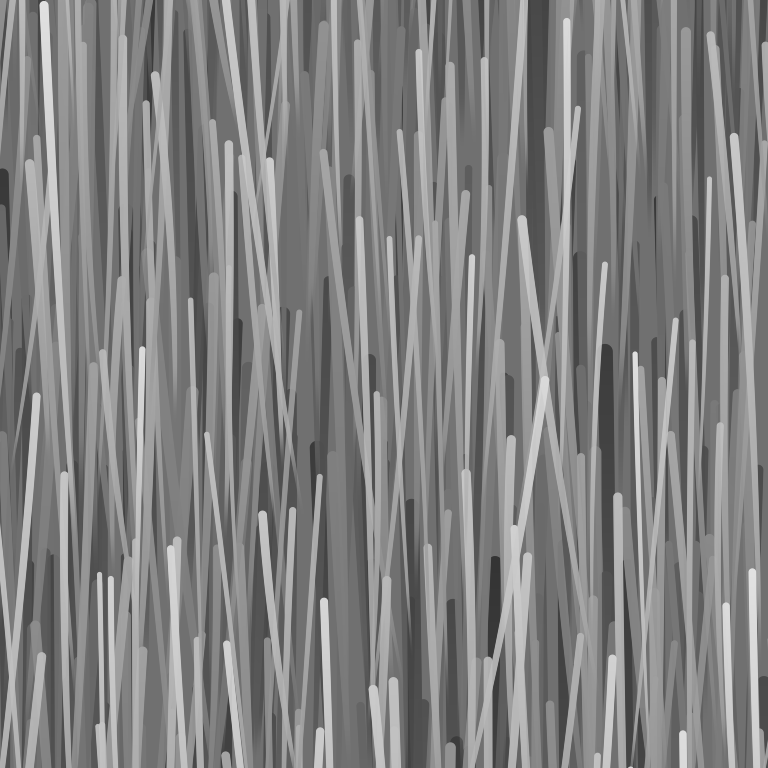
This texture is drawn by a WebGL 2 fragment shader. Its source:

```glsl
#version 300 es
precision highp float;

uniform vec2 u_resolution;
out vec4 fragColor;

// Layout, in units of the canvas height
const int LAYERS = 14;
const int REACH = 3;              // neighbour columns that can lean in
const float COLUMN_WIDTH = 0.055;
const float ROW_HEIGHT = 0.8;     // also the longest blade
const float MIN_LENGTH = 0.45;    // share of the row height

// Blade shape
const float BACK_WIDTH = 0.018;
const float FRONT_WIDTH = 0.0105;
const float TAIL_TAPER = 0.3;
const float MAX_LEAN = 0.15;
const float MAX_BEND = 0.035;

// Tones
const float GROUND_TONE = 0.44;
const float BACK_TONE = 0.235;
const float FRONT_TONE = 0.85;
const float TONE_CURVE = 1.4;
const float TONE_JITTER = 0.09;
const float TAIL_FADE = 0.5;

vec4 hash4(vec3 cell) {
    vec4 p = fract(cell.xyzx * vec4(0.1031, 0.1030, 0.0973, 0.1099));
    p += dot(p, p.wzxy + 33.33);
    return fract((p.xxyz + p.yzzw) * p.zywx);
}

// Returns tone and opacity of one blade hanging down from its round head.
vec2 blade(vec2 point, vec2 head, float depth, vec4 rndShape, vec4 rndLook, float pixel) {
    float bladeLength = ROW_HEIGHT * mix(MIN_LENGTH, 1.0, rndShape.z);
    float drop = head.y - point.y;
    float along = clamp(drop / bladeLength, 0.0, 1.0);

    // Sloped and slightly curved centre line
    float side = rndShape.w * 2.0 - 1.0;
    float lean = side * mix(abs(side), 1.0, 0.3) * MAX_LEAN * mix(0.25, 1.0, depth);
    float bend = (rndLook.x * 2.0 - 1.0) * MAX_BEND * depth;
    float centre = head.x + lean * max(drop, 0.0) + bend * along * along;

    // Rounded head and narrowing tail
    float width = mix(BACK_WIDTH, FRONT_WIDTH, depth) * mix(0.6, 1.15, rndLook.y);
    float halfWidth = 0.5 * width * mix(1.0, TAIL_TAPER, along * along);
    float dist = length(vec2(point.x - centre, max(-drop, 0.0))) - halfWidth;
    float cover = 1.0 - smoothstep(-0.6 * pixel, 0.6 * pixel, dist);
    cover *= 1.0 - smoothstep(0.82, 1.0, drop / bladeLength);

    // Strongest tone at the head, fading towards the ground
    float tone = mix(BACK_TONE, FRONT_TONE, pow(depth, TONE_CURVE));
    tone += (rndLook.z - 0.5) * TONE_JITTER;
    tone = mix(tone, GROUND_TONE, along * TAIL_FADE);
    return vec2(tone, cover * mix(0.85, 1.0, rndLook.w));
}

void main() {
    float pixel = 1.0 / u_resolution.y;
    vec2 point = gl_FragCoord.xy * pixel;
    float tone = GROUND_TONE;

    // Dark wide blades at the back, pale thin ones in front
    for (int layer = 0; layer < LAYERS; layer++) {
        float seed = float(layer) + 1.0;
        float depth = float(layer) / float(LAYERS - 1);
        float layerShift = hash4(vec3(seed, 5.0, 11.0)).x;
        float baseColumn = floor(point.x / COLUMN_WIDTH + layerShift);

        for (int i = -REACH; i <= REACH; i++) {
            float column = baseColumn + float(i);
            float stagger = hash4(vec3(column, seed, 71.0)).y;
            float baseRow = floor(point.y / ROW_HEIGHT + stagger);

            // Upper blades first, so that lower heads overlap them
            for (int j = 1; j >= 0; j--) {
                float row = baseRow + float(j);
                vec4 rndShape = hash4(vec3(column, row, seed * 3.0));
                vec4 rndLook = hash4(vec3(column + 37.0, row + 19.0, seed * 3.0 + 1.0));
                vec2 head = vec2(
                    (column + rndShape.x - layerShift) * COLUMN_WIDTH,
                    (row + rndShape.y * 0.95 - stagger) * ROW_HEIGHT);
                vec2 paint = blade(point, head, depth, rndShape, rndLook, pixel);
                tone = mix(tone, paint.x, paint.y);
            }
        }
    }

    fragColor = vec4(vec3(tone), 1.0);
}
```
